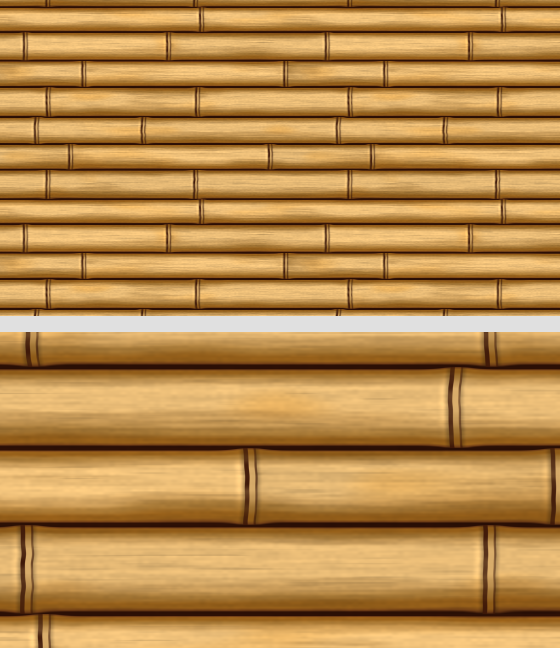
Top, the full canvas; bottom, a detail of the centre.
Give the GLSL for this texture, as a Shadertoy shader.

```glsl
// Tiled wall of stacked horizontal bamboo canes with ringed joints.

const vec2 TILE = vec2(412.7, 262.5); // repeat size; the canvas is 432 units tall
const float ROW_EDGES[8] = float[8](0., 34., 73., 109., 150., 187., 222., 262.5);
const vec2 JOINTS[7] = vec2[7](vec2(276, 276), vec2(35, 231), vec2(115, 391),
    vec2(66, 270), vec2(50, 196), vec2(97, 370), vec2(66, 268));

float hash(vec2 p) {
    vec3 q = fract(p.xyx * 0.1031);
    q += dot(q, q.yzx + 33.33);
    return fract((q.x + q.y) * q.z);
}

// Value noise that wraps across the tile after a whole number of cells
float noise(vec2 pos, float cells, float yScale) {
    vec2 p = vec2(pos.x / TILE.x * cells, pos.y * yScale);
    vec2 i = floor(p), f = fract(p);
    f *= f * (3.0 - 2.0 * f);
    float x0 = mod(i.x, cells), x1 = mod(i.x + 1.0, cells);
    return mix(mix(hash(vec2(x0, i.y)), hash(vec2(x1, i.y)), f.x),
               mix(hash(vec2(x0, i.y + 1.0)), hash(vec2(x1, i.y + 1.0)), f.x), f.y);
}

// Signed horizontal distance on the repeating tile
float wrapDistance(float x, float joint) {
    return mod(x - joint + 0.5 * TILE.x, TILE.x) - 0.5 * TILE.x;
}

// Soft vertical line of a given half width
float line(float d, float halfWidth, float blur) {
    return 1.0 - smoothstep(halfWidth - 0.5 * blur, halfWidth + blur, abs(d));
}

// Cane colour from the dark gap (0) up to the lit crown (1)
vec3 caneColor(float h) {
    vec3 c = mix(vec3(0.17, 0.06, 0.02), vec3(0.44, 0.24, 0.09), smoothstep(0.0, 0.06, h));
    c = mix(c, vec3(0.58, 0.37, 0.10), smoothstep(0.03, 0.12, h));
    c = mix(c, vec3(0.65, 0.47, 0.21), smoothstep(0.18, 0.36, h));
    c = mix(c, vec3(0.79, 0.61, 0.35), smoothstep(0.34, 0.56, h));
    return mix(c, vec3(0.93, 0.75, 0.475), smoothstep(0.52, 0.84, h));
}

void mainImage(out vec4 fragColor, in vec2 fragCoord) {
    float pixel = 432.0 / iResolution.y;
    vec2 pos = vec2(fragCoord.x, iResolution.y - fragCoord.y) * pixel;
    pos = mod(pos - vec2(0.0, 10.0), TILE);

    // Find the cane and the place across its thickness
    int row = 0;
    for (int i = 1; i < 7; i++) if (pos.y >= ROW_EDGES[i]) row = i;
    float top = ROW_EDGES[row], bottom = ROW_EDGES[row + 1];
    float thickness = bottom - top;
    float across = (pos.y - top) / thickness - 0.5;

    // Nearest joint, slightly bowed and ragged
    vec2 joints = JOINTS[row];
    float dA = wrapDistance(pos.x, joints.x), dB = wrapDistance(pos.x, joints.y);
    float d = abs(dA) < abs(dB) ? dA : dB;
    float bow = mix(-4.0, 6.0, hash(joints));
    d += bow * across * across + 0.7 * (noise(pos, 6.0, 0.2) - 0.5);

    // Round profile: the cane swells at its joints and narrows the gap
    float gap = 0.7 - 1.2 * exp(-d * d / 70.0);
    float h = min((pos.y - top - gap) / (0.28 * thickness),
                  (bottom - pos.y - gap) / (0.47 * thickness));
    h = clamp(h, 0.0, 1.0);

    // Fibres, broad stains and scorching beside the joints
    float fibre = noise(pos, 7.0, 0.6) - 0.5;
    float fine = noise(pos + 7.0, 35.0, 0.9) - 0.5;
    float grit = noise(pos + 91.0, 160.0, 0.7) - 0.5;
    float stain = smoothstep(0.45, 0.95, noise(pos, 6.0, 0.07));
    float scorch = exp(-abs(d) / (d < 0.0 ? 7.0 : 16.0)) * noise(pos, 30.0, 0.12);
    float shade = h + h * (0.12 * fibre + 0.05 * fine - 0.30 * stain - 0.30 * scorch);
    vec3 color = caneColor(shade);

    // Each length of cane has its own tone, with a few amber patches
    float between = step(joints.x, pos.x) * step(pos.x, joints.y);
    float tone = hash(vec2(float(row) + 3.0, between + 11.0)) - 0.5;
    color *= 1.0 + 0.08 * tone + 0.07 * fibre + 0.06 * fine + 0.05 * grit;
    float amber = smoothstep(0.6, 0.9, noise(pos + 31.0, 8.0, 0.06));
    color *= mix(vec3(1), vec3(0.99, 0.92, 0.74), 0.7 * amber * h);

    // Faint dark threads along the fibres
    float thread = smoothstep(0.72, 0.98, noise(pos + 53.0, 12.0, 0.8));
    color *= 1.0 - 0.09 * thread * h;

    // Joint: pale raised ring, a deep groove before it and a thin one after
    vec3 groove = vec3(0.24, 0.09, 0.03);
    float wear = 0.6 + 0.4 * noise(pos + 17.0, 30.0, 0.25);
    color *= 1.0 - 0.22 * line(d + 0.5, 3.5, 2.0);
    color = mix(color, caneColor(0.72 * h), 0.8 * line(d - 0.2, 1.5, pixel));
    color = mix(color, groove, wear * line(d + 2.2, 0.9, pixel));
    color = mix(color, groove, 0.65 * wear * line(d - 2.0, 0.4, pixel));
    color *= 1.0 + 0.10 * h * line(d + 5.5, 1.0, 2.0);

    fragColor = vec4(clamp(color, 0.0, 1.0), 1.0);
}
```
